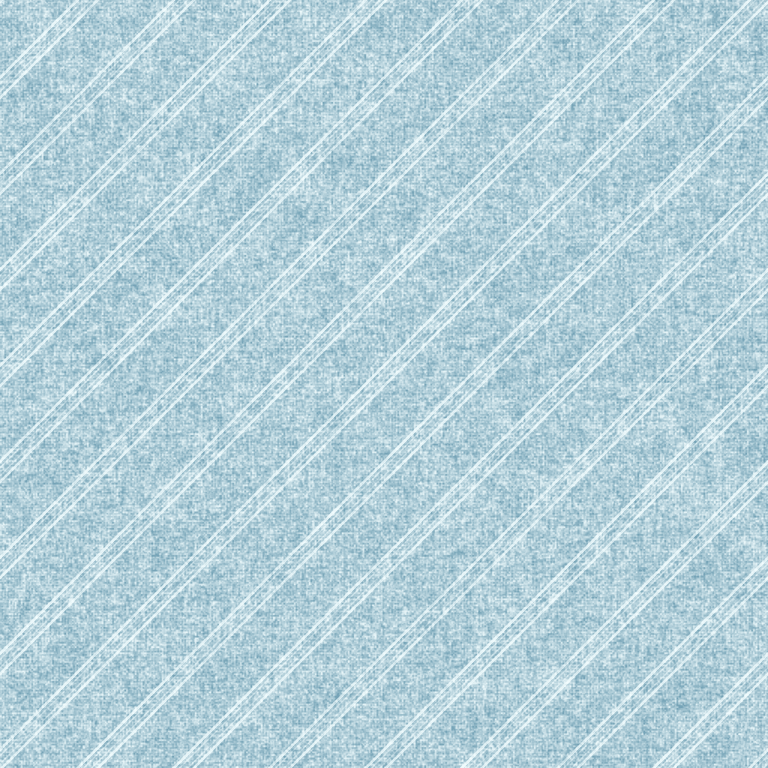
Give the GLSL for this pattern, as a WebGL 1 fragment shader.

```glsl
precision highp float;

uniform vec2 u_resolution;

// Colour ramp from shaded to bleached yarn
const vec3 DARK_YARN = vec3(0.50, 0.67, 0.74);
const vec3 LIGHT_YARN = vec3(0.92, 0.97, 0.98);
const float GROUND_TONE = 0.445;

// Diagonal stripes, offsets measured in repeats
const float REPEATS = 8.0;
const float STRIPE_CENTRE = 0.915;
const float OUTER_OFFSET = 0.105;
const float INNER_OFFSET = 0.042;
const float OUTER_HALF_WIDTH = 0.0017;
const float INNER_HALF_WIDTH = 0.0009;
const float OUTER_STRENGTH = 0.50;
const float INNER_STRENGTH = 0.27;
const float STRIPE_COVER = 0.9;

// Cloth
const float THREADS = 256.0;
const float THREAD_STRETCH = 4.0;
const float SLUB_AMOUNT = 0.27;
const float GRAIN_SCALE = 1.45;
const float GRAIN_AMOUNT = 0.58;
const float FIBRE_SCALE = 2.0;
const float FIBRE_AMOUNT = 0.42;
const float BLOTCH_SCALE = 32.0;
const float BLOTCH_AMOUNT = 0.12;
const float WEAVE_AMOUNT = 0.05;

const float TAU = 6.28318;

float hash(vec2 p) {
  vec3 q = fract(vec3(p.xyx) * 0.1031);
  q += dot(q, q.yzx + 33.33);
  return fract((q.x + q.y) * q.z);
}

// Value noise centred on zero
float noise(vec2 p) {
  vec2 cell = floor(p);
  vec2 f = fract(p);
  f = f * f * (3.0 - 2.0 * f);
  float low = mix(hash(cell), hash(cell + vec2(1.0, 0.0)), f.x);
  float high = mix(hash(cell + vec2(0.0, 1.0)), hash(cell + 1.0), f.x);
  return mix(low, high, f.y) - 0.5;
}

float line(float dist, float halfWidth, float blur) {
  return 1.0 - smoothstep(halfWidth - blur, halfWidth + blur, abs(dist));
}

// Two bold lines with two faint ones between them
float stripes(vec2 uv, float blur) {
  float diagonal = uv.x - uv.y;
  float repeat = fract(diagonal * REPEATS - STRIPE_CENTRE + 0.5) - 0.5;
  float toCanvas = 0.70711 / REPEATS;
  float dist = abs(repeat) * toCanvas;
  float outer = line(dist - OUTER_OFFSET * toCanvas, OUTER_HALF_WIDTH, blur);
  float inner = line(dist - INNER_OFFSET * toCanvas, INNER_HALF_WIDTH, blur);
  return OUTER_STRENGTH * outer + INNER_STRENGTH * inner;
}

// Crossed yarns with slubs, grain, loose fibres and uneven fading
float cloth(vec2 uv) {
  vec2 thread = uv * THREADS;
  float weft = noise(thread * vec2(1.0 / THREAD_STRETCH, 1.0));
  float warp = noise(thread * vec2(1.0, 1.0 / THREAD_STRETCH) + 71.0);
  float grain = noise(thread * GRAIN_SCALE + 139.5);
  float fibre = noise(thread * FIBRE_SCALE + 311.5);
  float blotch = noise(uv * BLOTCH_SCALE + 17.0);
  vec2 wave = sin(TAU * thread);
  return SLUB_AMOUNT * (weft + warp) + GRAIN_AMOUNT * grain
       + FIBRE_AMOUNT * fibre + BLOTCH_AMOUNT * blotch
       + WEAVE_AMOUNT * (wave.x + wave.y);
}

void main() {
  float side = min(u_resolution.x, u_resolution.y);
  vec2 uv = gl_FragCoord.xy / side;
  float blur = max(0.0006, 0.5 / side);

  // Worn patches let the stripes fade along their length
  float wear = 1.0 + 0.4 * noise(uv * 30.0 + 53.0);
  float stripe = wear * stripes(uv, blur);

  // Stripe yarn partly hides the texture of the ground
  float tone = GROUND_TONE + cloth(uv) * (1.0 - STRIPE_COVER * stripe) + stripe;

  // Crowded highlights roll off softly
  tone = min(tone, 0.9 + 0.5 * (tone - 0.9));
  gl_FragColor = vec4(mix(DARK_YARN, LIGHT_YARN, clamp(tone, -0.1, 1.1)), 1.0);
}
```
